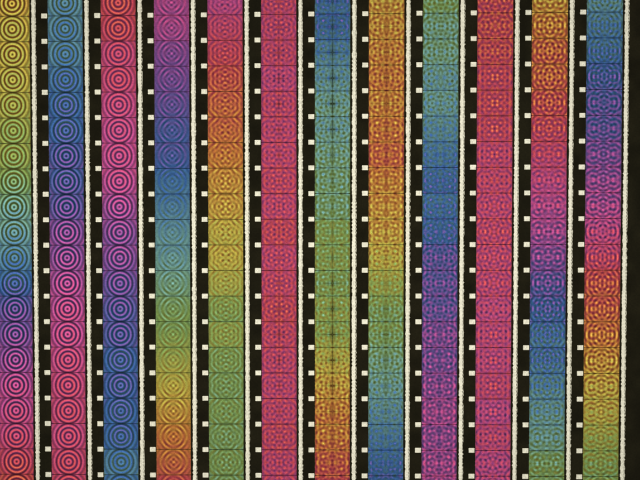
This pattern is drawn by a Shadertoy shader. Its source:

```glsl
const vec3 BLACK = vec3(0.12, 0.11, 0.07);
const vec3 CREAM = vec3(0.91, 0.89, 0.79);
const float LAST_STRIP = 11.0;
const float STRIP_WIDTH = 0.1113;
const float HALF_FRAME = 0.0365;

// Muted colour wheel, one unit per step
const vec3 WHEEL[8] = vec3[8](
    vec3(0.67, 0.25, 0.28), vec3(0.68, 0.42, 0.20),
    vec3(0.66, 0.59, 0.24), vec3(0.43, 0.53, 0.28),
    vec3(0.38, 0.54, 0.51), vec3(0.20, 0.34, 0.53),
    vec3(0.42, 0.27, 0.50), vec3(0.65, 0.27, 0.47));

// Wheel positions of each strip at four heights, top to bottom
const vec4 DRIFT[12] = vec4[12](
    vec4(1.6, 2.6, 5.7, 8.0), vec4(4.2, 5.2, 6.9, 7.6),
    vec4(7.8, 7.0, 5.4, 4.5), vec4(6.9, 5.2, 3.1, 0.2),
    vec4(7.2, 9.2, 10.8, 11.1), vec4(7.4, 7.5, 7.8, 7.4),
    vec4(5.0, 3.4, 2.8, 0.1), vec4(1.5, 0.7, 3.1, 5.1),
    vec4(3.3, 4.6, 5.9, 6.8), vec4(8.0, 7.5, 7.3, 7.2),
    vec4(9.4, 7.4, 5.1, 3.1), vec4(4.3, 6.0, 8.8, 10.9));

float hash(vec2 p) {
    p = fract(p * vec2(0.1031, 0.1137));
    p += dot(p, p.yx + 33.33);
    return fract((p.x + p.y) * p.x * 17.3);
}

float noise(vec2 p) {
    vec2 i = floor(p), f = fract(p);
    f *= f * (3.0 - 2.0 * f);
    return mix(mix(hash(i), hash(i + vec2(1, 0)), f.x),
               mix(hash(i + vec2(0, 1)), hash(i + vec2(1, 1)), f.x), f.y);
}

float fill(float d, float aa) { return clamp(0.5 - d / aa, 0.0, 1.0); }

float roundBox(vec2 p, vec2 halfSize, float radius) {
    vec2 q = abs(p) - halfSize + radius;
    return length(max(q, 0.0)) + min(max(q.x, q.y), 0.0) - radius;
}

vec3 wheelColor(float h) {
    h = mod(h, 8.0);
    int i = int(h) % 8;
    return mix(WHEEL[i], WHEEL[(i + 1) % 8], fract(h));
}

float driftHue(vec4 k, float t) {
    return k.x + dot(k.yzw - k.xyz, clamp(3.0 * t - vec3(0, 1, 2), 0.0, 1.0));
}

// Circular waves from mirrored sources; zero spread gives plain rings
float ripples(vec2 p, vec2 spread, float freq) {
    vec2 a = vec2(spread.x, 0.0), b = vec2(0.0, spread.y);
    return 0.25 * (cos(freq * length(p - a)) + cos(freq * length(p + a))
                 + cos(freq * length(p - b)) + cos(freq * length(p + b)));
}

// One frame: p is centred, with the frame height as unit
vec3 frameColor(vec2 p, float strip, float row, float t) {
    float late = smoothstep(2.0, 6.0, strip);
    float sides = smoothstep(7.5, 11.0, strip);
    float change = 0.05 * sin(row * 0.6 + strip);
    vec2 spread = vec2(mix(0.012 * strip, 0.36, late) + change * late,
                       mix(0.008 * strip, 0.40 - change, late) * (1.0 - 0.75 * sides));
    float wave = -ripples(p, spread, 38.0);
    float weave = ripples(abs(p) - vec2(0.35, 0.25) * late, spread.yx * 0.6, 27.0);
    float disc = 1.0 - smoothstep(0.50, 0.66, length(p));
    wave *= mix(0.35 + 0.65 * disc, 1.0, late);
    float hue = driftHue(DRIFT[int(strip)], t) + 0.35 * (hash(vec2(row + 40.0, strip)) - 0.5);
    vec3 col = wheelColor(hue + 0.45 * wave + 0.65 * weave * (0.3 + 0.7 * late));
    float contrast = mix(0.42, 0.27, late) + 0.10 * sides;
    col *= 1.0 + contrast * wave + 0.17 * late * weave;
    // Dark crossing lines, strongest on the middle strips
    float crossing = exp(-0.8 * (strip - 6.0) * (strip - 6.0)) * (0.6 + 0.4 * sin(row * 0.65));
    float arms = exp(-abs(p.x) * 28.0 - abs(p.y) * 1.5) + exp(-abs(p.y) * 28.0 - abs(p.x) * 3.0);
    return col * (1.0 - 0.55 * crossing * min(arms, 1.0));
}

void mainImage(out vec4 fragColor, in vec2 fragCoord) {
    float aa = 1.3 / iResolution.y;
    vec2 uv = fragCoord / iResolution.y;
    float down = 1.0 - uv.y;

    // Slightly converging strips
    float x = 0.667 + (uv.x - 0.667) * (1.0 + 0.016 * (down - 0.5));
    float u = (x - 0.030) / 0.1093;
    float s = u * (1.0 - 0.0017 * u);
    float strip = floor(s + 0.47);
    float across = (s - strip) * STRIP_WIDTH;
    float present = step(strip, LAST_STRIP);
    strip = clamp(strip, 0.0, LAST_STRIP);

    // Frame rows, with joints at whole numbers
    float pitch = 0.053 + 0.00007 * strip;
    float rows = (down - 0.034 + 0.0008 * strip) / pitch;
    float row = floor(rows);
    float joint = (rows - floor(rows + 0.5)) * pitch;
    float wear = noise(vec2(down * 260.0, strip * 9.0 + 2.0)) - 0.5;

    vec3 col = BLACK * (0.85 + 0.3 * noise(uv * 45.0));

    // Coloured frames with thin joints
    vec2 cell = vec2(across / pitch, fract(rows) - 0.5);
    vec3 frame = frameColor(cell, strip, row, clamp(down, 0.0, 1.0));
    frame *= 1.0 - 0.45 * fill(abs(joint) - 0.0007, aa);
    col = mix(col, frame, present * fill(abs(across) - HALF_FRAME - 0.0005 * wear, aa));

    // Worn clear edge with a stitched seam
    float edge = fill(abs(across - 0.0450) - 0.0046 - 0.0016 * wear, aa);
    float stitch = 0.5 + 0.5 * sin(down * 900.0 + strip);
    float seam = fill(abs(across - 0.0482) - 0.0005, aa) * (0.2 + 0.4 * stitch);
    col = mix(col, mix(CREAM, BLACK, seam), present * edge);

    // Perforations beside the joints
    float hole = roundBox(vec2(across + 0.0440, joint), vec2(0.0063, 0.0052), 0.0018);
    col = mix(col, CREAM, present * fill(hole + 0.0005 * wear, aa));

    // Grain and uneven light
    vec2 fromCentre = (uv - vec2(0.667, 0.5)) / vec2(0.667, 0.5);
    col *= 1.04 - 0.07 * dot(fromCentre, fromCentre);
    col *= 0.94 + 0.12 * noise(uv * 380.0);
    fragColor = vec4(col, 1.0);
}
```
